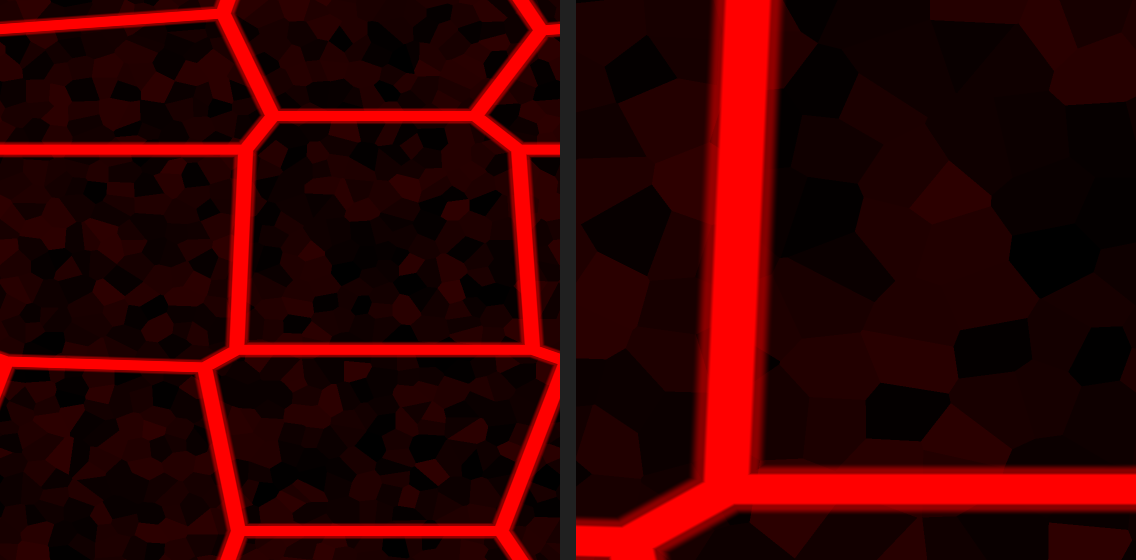
Left: the whole. Right: its middle third, enlarged.
A Shadertoy shader for this pattern:

```glsl
// Glowing red cell walls over a mosaic of dark red shards, tiling on both axes.

const float TAU = 6.2831853;
const vec2 WALL_REPEATS = vec2(2.0, 3.0);
const vec2 SHARD_REPEATS = vec2(24.0, 28.0);
const vec3 WALL_RED = vec3(1.0, 0.0, 0.0);
const vec3 SHARD_RED = vec3(0.18, 0.0, 0.0);

// Integer hash: three random values in 0..1 for a lattice cell.
vec3 hash3(vec2 cell) {
    uvec3 h = uvec3(uint(cell.x), uint(cell.y), 7u) * 1664525u + 1013904223u;
    h.x += h.y * h.z; h.y += h.z * h.x; h.z += h.x * h.y;
    h ^= h >> 16u;
    h.x += h.y * h.z; h.y += h.z * h.x; h.z += h.x * h.y;
    return vec3(h >> 8u) / 16777216.0;
}

// Centre of a large cell: a wrapped lattice, swayed by waves along the rows.
vec2 wallSeed(vec2 cell) {
    vec2 id = mod(cell, WALL_REPEATS);
    float turn = TAU * id.y / WALL_REPEATS.y;
    float x = 0.23 + 0.25 * id.x - 0.05 * cos(turn) * (1.0 - id.x);
    float y = 0.63 + 0.33 * cos(turn - 2.86)
            + (0.18 - 0.25 * sin(turn)) * (id.x - 0.5);
    return cell + vec2(x, y);
}

// Distance to the nearest border between large cells, in lattice units.
float wallDistance(vec2 p) {
    vec2 base = floor(p);
    vec2 toNearest = vec2(9.0);
    for (int j = -2; j <= 2; j++)
    for (int i = -2; i <= 2; i++) {
        vec2 toSeed = wallSeed(base + vec2(i, j)) - p;
        if (dot(toSeed, toSeed) < dot(toNearest, toNearest)) toNearest = toSeed;
    }
    float border = 9.0;
    for (int j = -3; j <= 3; j++)
    for (int i = -3; i <= 3; i++) {
        vec2 toSeed = wallSeed(base + vec2(i, j)) - p;
        vec2 across = toSeed - toNearest;
        if (dot(across, across) > 1e-5)
            border = min(border, dot(0.5 * (toSeed + toNearest), normalize(across)));
    }
    return border;
}

// Random flat shade of the shard that covers p.
float shardShade(vec2 p, vec2 repeats) {
    vec2 base = floor(p);
    float nearest = 9.0;
    float shade = 0.0;
    for (int j = -1; j <= 1; j++)
    for (int i = -1; i <= 1; i++) {
        vec2 cell = base + vec2(i, j);
        vec3 rnd = hash3(mod(cell, repeats));
        vec2 toSeed = cell + rnd.xy - p;
        float d = dot(toSeed, toSeed);
        if (d < nearest) {
            nearest = d;
            shade = rnd.z;
        }
    }
    return shade;
}

// Shards averaged over four points of the pixel to smooth their edges.
float smoothShards(vec2 uv, vec2 pixel) {
    float sum = 0.0;
    for (int j = 0; j < 2; j++)
    for (int i = 0; i < 2; i++) {
        vec2 shift = (vec2(i, j) - 0.5) * 0.5 * pixel;
        sum += shardShade((uv + shift) * SHARD_REPEATS, SHARD_REPEATS);
    }
    return sum / 4.0;
}

// Bright core with a dimmer rim.
float wallGlow(float d) {
    float rim = smoothstep(0.047, 0.033, d);
    float core = smoothstep(0.030, 0.024, d);
    return 0.5 * (rim + core);
}

void mainImage(out vec4 fragColor, in vec2 fragCoord) {
    vec2 uv = fragCoord / iResolution.xy;
    vec3 shards = SHARD_RED * smoothShards(uv, 1.0 / iResolution.xy);
    float glow = wallGlow(wallDistance(uv * WALL_REPEATS));
    fragColor = vec4(mix(shards, WALL_RED, glow), 1.0);
}
```
